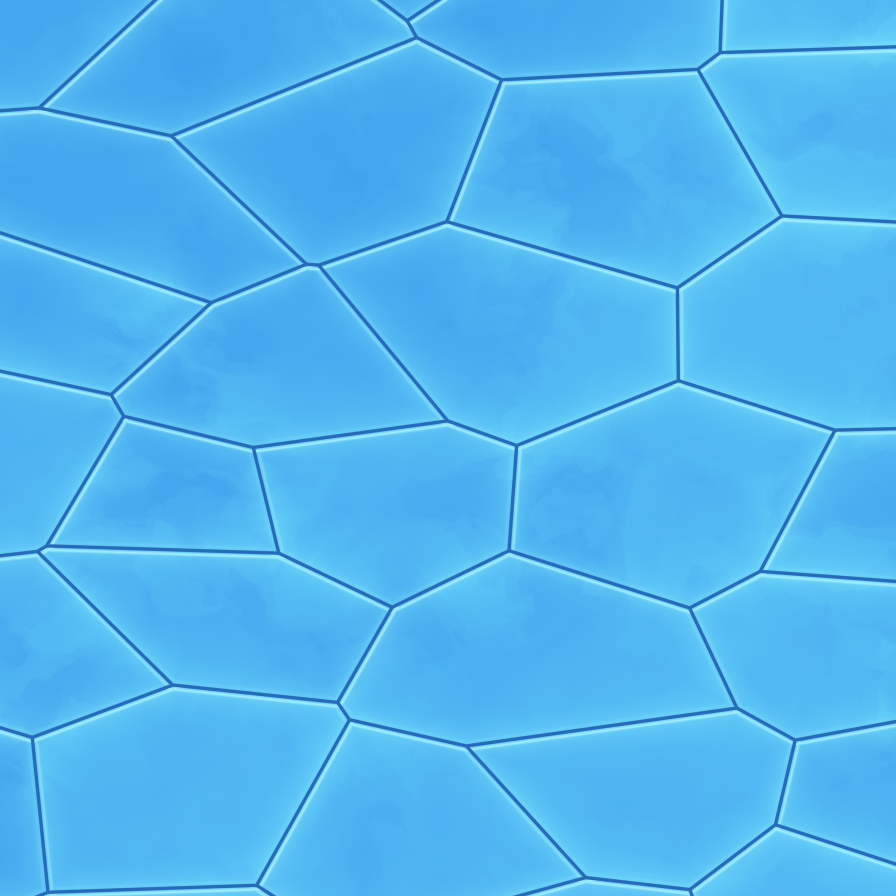
Reproduce this texture procedurally as a WebGL 2 fragment shader.

```glsl
#version 300 es
precision highp float;
// Glossy blue plates split by thin dark seams: a wide, row-staggered Voronoi
// diagram with exact seam distances, a lit bevel on the faces toward the light,
// a pale glow along the rims and faint watercolour blotches inside.

#define CELLS vec2(3.4, 5.6)
#define JITTER 0.78
#define SEAM_HALF_WIDTH 0.0019
#define BEVEL_OFFSET 0.0047
#define BEVEL_WIDTH 0.0017
#define RIM_GLOW 0.024
#define LIGHT_DIR vec2(-0.42, 0.91)
#define DEEP_BLUE vec3(0.235, 0.615, 0.925)
#define PALE_BLUE vec3(0.375, 0.800, 0.970)
#define SEAM_BLUE vec3(0.150, 0.420, 0.730)
#define BEVEL_BLUE vec3(0.620, 0.930, 0.990)

uniform vec2 u_resolution;
out vec4 fragColor;

float hash(vec2 p) {
    vec3 q = fract(vec3(p.xyx) * 0.1031);
    q += dot(q, q.yzx + 33.33);
    return fract((q.x + q.y) * q.z);
}

float noise(vec2 p) {
    vec2 i = floor(p), f = fract(p);
    f = f * f * (3.0 - 2.0 * f);
    return mix(mix(hash(i), hash(i + vec2(1, 0)), f.x),
               mix(hash(i + vec2(0, 1)), hash(i + vec2(1, 1)), f.x), f.y);
}

float fbm(vec2 p) {
    float sum = 0.0, amplitude = 0.5;
    for (int i = 0; i < 5; i++) {
        sum += amplitude * noise(p);
        p = mat2(1.6, 1.2, -1.2, 1.6) * p + 7.3;
        amplitude *= 0.5;
    }
    return sum / 0.97;
}

// Jittered site of a cell; every other row is shifted by half a cell.
vec2 site(vec2 id) {
    vec2 jitter = vec2(hash(id + 11.0), hash(id + 47.0)) - 0.5;
    return id + 0.5 + vec2(0.5 * mod(id.y, 2.0), 0.0) + JITTER * jitter;
}

// Returns seam distance in canvas units, bevel light and soft side halo.
vec3 plates(vec2 uv, out vec2 cellId) {
    vec2 p = uv * CELLS + 20.0;
    vec2 base = floor(p), nearest = p;
    float best = 1e5;
    for (int y = -2; y <= 2; y++)
    for (int x = -2; x <= 2; x++) {
        vec2 id = base + vec2(x, y);
        vec2 s = site(id);
        float d = dot(s - p, s - p);
        if (d < best) { best = d; nearest = s; cellId = id; }
    }

    float seam = 1e5, bevel = 0.0, halo = 0.0;
    for (int y = -2; y <= 2; y++)
    for (int x = -2; x <= 2; x++) {
        if (x == 0 && y == 0) continue;
        vec2 s = site(cellId + vec2(x, y));
        vec2 across = s - nearest;
        vec2 gradient = across * CELLS;
        float d = dot(0.5 * (s + nearest) - p, across) / length(gradient);
        float facing = dot(normalize(gradient), LIGHT_DIR);
        float lit = mix(0.12, 1.0, smoothstep(-0.2, 0.85, facing));
        float offset = (d - BEVEL_OFFSET) / BEVEL_WIDTH;
        seam = min(seam, d);
        bevel = max(bevel, lit * exp(-offset * offset));
        halo = max(halo, mix(0.5, 1.0, lit) * exp(-d / 0.008));
    }
    return vec3(seam, bevel, halo);
}

void main() {
    float size = min(u_resolution.x, u_resolution.y);
    vec2 uv = gl_FragCoord.xy / size;
    float pixel = 1.0 / size;

    vec2 cellId;
    vec3 plate = plates(uv, cellId);
    float seam = plate.x;

    // Tone of the plate: broad drift, cell tint and a paler rim.
    float tone = 0.33 + 0.45 * exp(-seam / RIM_GLOW);
    tone += 0.55 * (noise(uv * 2.3 + 3.0) - 0.5);
    tone += 0.16 * (hash(cellId + 83.0) - 0.5);

    // Watercolour: cloudy wash plus patches with soft, ragged outlines.
    vec2 warp = vec2(fbm(uv * 9.0 + 4.0), fbm(uv * 9.0 + 31.0)) - 0.5;
    float wash = fbm(uv * vec2(6.0, 8.0) + 1.6 * warp + 15.0);
    float patches = fbm(uv * vec2(11.0, 14.0) + 2.0 * warp + 60.0);
    float presence = smoothstep(0.35, 0.7, noise(uv * 5.0 + 90.0));
    tone += 0.45 * (wash - 0.5);
    tone += 0.13 * presence * (smoothstep(0.53, 0.60, patches)
                             - smoothstep(0.45, 0.38, patches));
    vec3 color = mix(DEEP_BLUE, PALE_BLUE, clamp(tone, 0.0, 1.15));

    // Bevel light and the dark seam on top.
    color = mix(color, BEVEL_BLUE, clamp(0.8 * plate.y + 0.3 * plate.z, 0.0, 1.0));
    float line = 1.0 - smoothstep(SEAM_HALF_WIDTH - 0.7 * pixel,
                                  SEAM_HALF_WIDTH + 0.7 * pixel, seam);
    color = mix(color, SEAM_BLUE, line);
    fragColor = vec4(color, 1.0);
}
```
